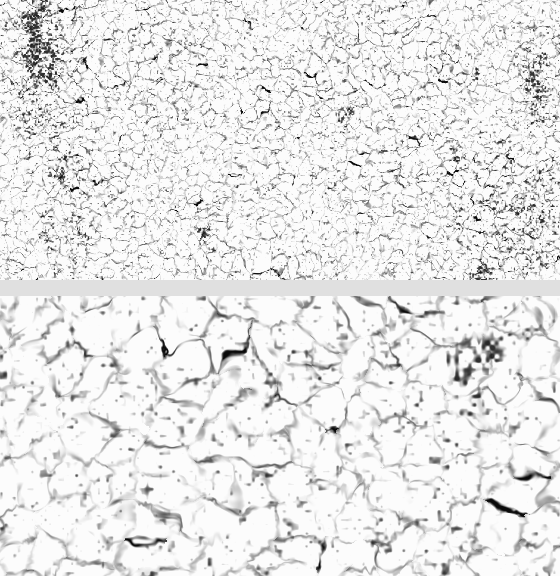
Top: the whole. Bottom: its middle third, enlarged.
Write a Shadertoy shader that draws this texture.

```glsl
float hash(vec2 p) {
    vec3 q = fract(p.xyx * vec3(0.1031, 0.1030, 0.0973));
    q += dot(q, q.yzx + 33.33);
    return fract((q.x + q.y) * q.z);
}

vec2 hash2(vec2 p) {
    return vec2(hash(p + 17.0), hash(p + 91.0));
}

float noise(vec2 p) {
    vec2 i = floor(p), f = fract(p);
    f = f * f * (3.0 - 2.0 * f);
    return mix(mix(hash(i), hash(i + vec2(1, 0)), f.x),
               mix(hash(i + vec2(0, 1)), hash(i + vec2(1, 1)), f.x), f.y);
}

vec2 noise2(vec2 p) {
    return vec2(noise(p), noise(p + 57.3)) - 0.5;
}

// Soft line: thinner than the blur it turns paler, not narrower
float softLine(float d, float halfWidth, float blur) {
    float strength = min(1.0, 2.0 * halfWidth / blur);
    float core = max(0.0, halfWidth - 0.5 * blur);
    return strength * (1.0 - smoothstep(0.0, blur, abs(d) - core));
}

// Cell borders whose width changes by edge, direction and place
float cracks(vec2 p, float blur) {
    float along = noise(p * 3.7 + 7.0);
    float region = mix(0.65, 1.35, noise(p * 0.22 + 3.0));
    p += 1.6 * noise2(p * 0.17) + 0.45 * noise2(p * 1.6);
    p += 0.2 * noise2(p * 4.5) + 0.08 * noise2(p * 10.0);

    vec2 base = floor(p), homeId = base, home = vec2(0.0);
    float nearest = 9.0;
    for (int j = -1; j <= 1; j++)
    for (int i = -1; i <= 1; i++) {
        vec2 id = base + vec2(i, j);
        vec2 r = id + hash2(id) - p;
        if (dot(r, r) < nearest) {
            nearest = dot(r, r);
            home = r;
            homeId = id;
        }
    }

    float ink = 0.0;
    for (int j = -2; j <= 2; j++)
    for (int i = -2; i <= 2; i++) {
        if (i == 0 && j == 0) continue;
        vec2 id = homeId + vec2(i, j);
        vec2 r = id + hash2(id) - p;
        vec2 normal = normalize(r - home);
        float d = dot(0.5 * (home + r), normal);
        float edge = hash(id + homeId + 211.0);
        float width = 0.036 * max(0.0, 0.6 * edge + along - 0.4);
        width += 0.07 * along * smoothstep(0.95, 1.0, edge);
        width *= region * (0.5 + 0.7 * abs(normal.y));
        ink = max(ink, softLine(d, width, blur));
    }
    return ink;
}

float blob(vec2 p, vec2 center, vec2 radius) {
    vec2 d = (p - center) / radius;
    return exp(-dot(d, d));
}

// Where the surface has flaked: worn side bands and small spots
float wear(vec2 p, float aspect) {
    p += 0.07 * noise2(p * 16.0) + 0.03 * noise2(p * 45.0);
    float m = 0.2;
    m += 0.52 * blob(p, vec2(0.14, 0.80), vec2(0.09, 0.25));
    m += 0.24 * blob(p, vec2(0.27, 0.30), vec2(0.07, 0.26));
    m += 0.30 * blob(p, vec2(aspect - 0.06, 0.68), vec2(0.07, 0.17));
    m += 0.28 * blob(p, vec2(aspect - 0.16, 0.22), vec2(0.19, 0.22));
    for (int i = 1; i <= 12; i++) {
        float k = float(i);
        vec2 center = fract(k * vec2(0.7549, 0.5698) + 0.31) * vec2(aspect, 1.0);
        vec2 radius = mix(vec2(0.022, 0.028), vec2(0.042, 0.055), hash2(vec2(k, 5.0)));
        m += mix(0.3, 0.7, hash(vec2(k, 23.0))) * blob(p, center, radius);
    }
    return m;
}

// Fine grain, grey where the wear is weak and black where it is strong
float specks(vec2 p, float aspect) {
    float clump = 0.6 * noise(p * vec2(26, 19)) + 0.4 * noise(p * vec2(60, 46));
    float amount = wear(p, aspect) * (0.2 + 1.6 * clump);
    float grain = 0.6 * noise(p * 190.0) + 0.4 * noise(p * vec2(85, 110) + 9.0);
    return smoothstep(-0.2, 0.2, grain - 0.96 + 0.55 * min(amount, 1.0));
}

void mainImage(out vec4 fragColor, in vec2 fragCoord) {
    float pixel = 1.0 / iResolution.y;
    float aspect = iResolution.x * pixel;
    vec2 p = fragCoord * pixel;

    float blur = max(pixel, 0.0044);
    float crackInk = cracks(p * 23.5, 23.5 * blur);
    float speckInk = specks(p, aspect);
    float ink = 1.0 - (1.0 - crackInk) * (1.0 - 0.85 * speckInk);

    vec3 paper = vec3(0.99), black = vec3(0.04);
    fragColor = vec4(mix(paper, black, ink), 1.0);
}
```
